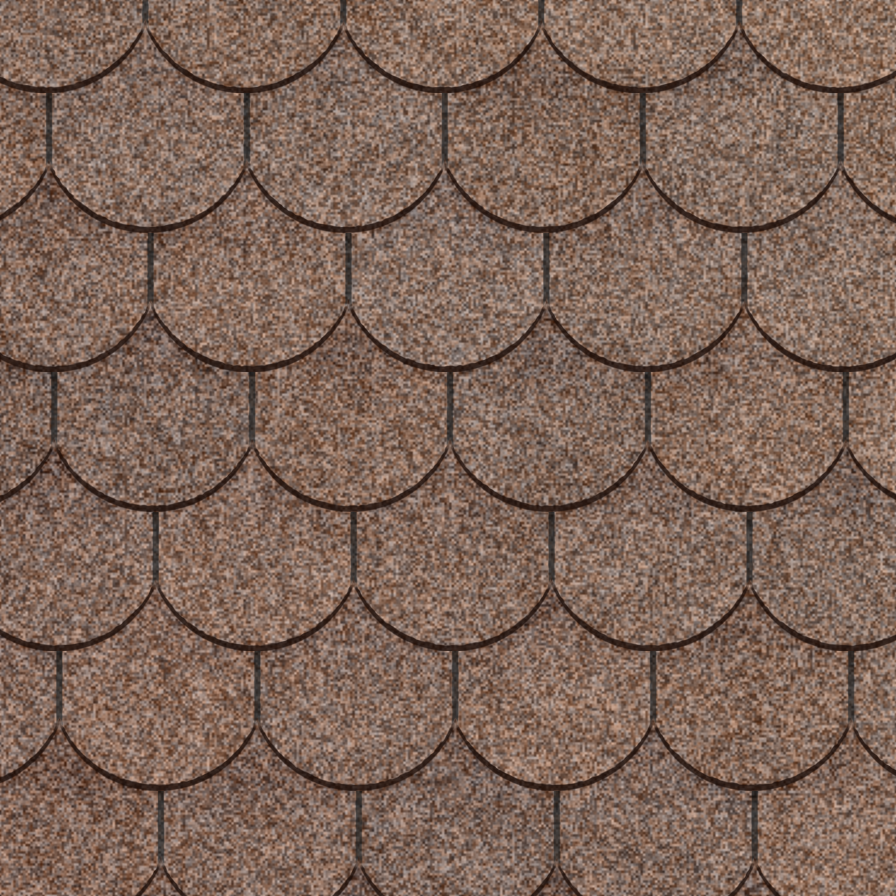
Write a WebGL 2 fragment shader that draws this texture.

```glsl
#version 300 es
precision highp float;
// Brown granulated roof shingles: staggered rows of rounded tabs with dark slots.

uniform vec2 u_resolution;
out vec4 fragColor;

// Layout, in canvas units
const float TAB_WIDTH = 0.2209;
const float ROW_HEIGHT = 0.1557;
const float FIRST_BOTTOM = 0.1042;  // lowest edge of the top row, from the top
const float FIRST_SLOT = 0.0547;    // a slot of row 1
const float ROW_DRIFT = 0.0029;     // sideways creep per row
const float ARC_RADIUS = 0.1193;
const float LIP_DEPTH = 0.0068;     // shadow thickness under a tab
const float SLOT_HALF = 0.0034;
const float EDGE_WOBBLE = 0.0014;

// Granules
const float FINE_GRAIN = 370.0;
const float COARSE_GRAIN = 190.0;
const float FINE_CONTRAST = 0.36;
const float COARSE_CONTRAST = 0.17;

const vec3 STONE = vec3(0.525, 0.424, 0.370);
const vec3 LIP = vec3(0.17, 0.105, 0.08);
const vec3 SLOT = vec3(0.225, 0.205, 0.195);
const vec3 WARM_SHIFT = vec3(0.09, -0.01, -0.08);
const vec3 COOL_SHADE = vec3(0.075, 0.065, 0.05);

float hash(vec2 p) {
    vec3 q = fract(vec3(p.xyx) * 0.1031);
    q += dot(q, q.yzx + 33.33);
    return fract((q.x + q.y) * q.z);
}

float noise(vec2 p) {
    vec2 i = floor(p), f = fract(p);
    f = f * f * (3.0 - 2.0 * f);
    return mix(mix(hash(i), hash(i + vec2(1, 0)), f.x),
               mix(hash(i + vec2(0, 1)), hash(i + vec2(1, 1)), f.x), f.y);
}

// Horizontal position in tabs, whole numbers falling on the slots of a row
float tabCoord(float x, float row) {
    return (x - FIRST_SLOT - (row - 1.0) * (0.5 * TAB_WIDTH + ROW_DRIFT)) / TAB_WIDTH;
}

// Signed distance to the rounded lower part of a tab
float arcDistance(float side, float below) {
    return length(vec2(side, max(below, 0.0))) - ARC_RADIUS;
}

// Brightness and tint of the mineral granules
vec3 granules(vec2 p) {
    float fine = noise(p * FINE_GRAIN) - 0.5;
    float coarse = noise(p * COARSE_GRAIN + 41.0) - 0.5;
    float tint = noise(p * FINE_GRAIN * 0.7 + 97.0) - 0.5;
    return vec3(fine * FINE_CONTRAST + coarse * COARSE_CONTRAST) + tint * WARM_SHIFT;
}

void main() {
    vec2 p = gl_FragCoord.xy / u_resolution.y;
    float px = 1.0 / u_resolution.y;

    // Row whose lower edge comes next below this point
    float t = (1.0 - p.y - FIRST_BOTTOM) / ROW_HEIGHT;
    float row = ceil(t);
    float up = (row - t) * ROW_HEIGHT;
    float side = abs(fract(tabCoord(p.x, row)) - 0.5) * TAB_WIDTH;

    // Tab outline and its shadowed lip
    float below = ARC_RADIUS - up;
    float wobble = (noise(p * 230.0) - 0.5) * EDGE_WOBBLE;
    float outer = arcDistance(side, below);
    float inner = arcDistance(side, below + LIP_DEPTH) + wobble;
    float lip = smoothstep(-px, px, inner) * smoothstep(px, -px, outer);

    // Tab seen here: this row, or the next one showing below the arc
    float beneath = step(0.0, inner + outer);
    float owner = row + beneath;
    vec2 tab = vec2(floor(tabCoord(p.x, owner)), owner);
    float height = up + beneath * ROW_HEIGHT;

    // Stone colour with tab variation, blotches and a broad light drift
    vec3 grain = granules(p);
    vec3 color = STONE + grain;
    color += (hash(tab + 17.0) - 0.5) * 0.035;
    color += (hash(tab + 53.0) - 0.5) * 0.2 * WARM_SHIFT;
    color += (noise(p * 22.0) - 0.5) * 0.05;
    color += vec3(0.03, 0.035, 0.025) * (0.6 * p.x + 0.6 * p.y - 0.6);
    float patchiness = noise(p * 30.0 + 11.0);
    color -= COOL_SHADE * smoothstep(0.09, 0.22, height) * (0.3 + 0.9 * patchiness);
    color -= 0.05 * beneath * exp(-max(outer, 0.0) / 0.004);

    // Slot between neighbours, darkest under the row above
    float slotEdge = 0.5 * TAB_WIDTH - side - SLOT_HALF + 0.5 * wobble;
    float slot = smoothstep(px, -px, slotEdge) * smoothstep(px, -px, inner);
    vec3 slotColor = SLOT + 0.35 * grain - 0.06 * smoothstep(0.13, ROW_HEIGHT, up);
    color = mix(color, slotColor, slot * 0.95);
    color = mix(color, LIP + 0.2 * grain, lip * 0.95);

    // Loose pale granules where two arcs meet
    float tipHeight = ARC_RADIUS - sqrt(ARC_RADIUS * ARC_RADIUS - 0.25 * TAB_WIDTH * TAB_WIDTH);
    float tipDistance = length(vec2(0.5 * TAB_WIDTH - side, up - tipHeight));
    float pale = smoothstep(0.007, 0.001, tipDistance);
    color = mix(color, STONE + 0.06 + grain, pale * 0.6);

    fragColor = vec4(clamp(color, 0.0, 1.0), 1.0);
}
```
